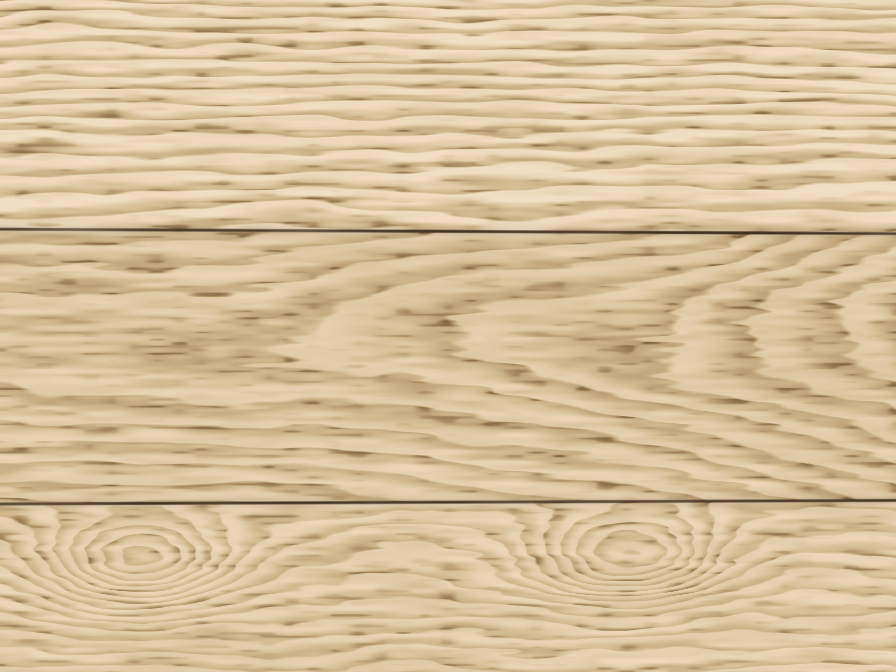
Give the GLSL for this texture, as a WebGL 1 fragment shader.

```glsl
precision highp float;
// Three pale oak planks stacked vertically and parted by thin dark seams.
// Each plank has a growth-ring phase field: wavy lines, nested arches, knots.
// The ring profile is broken up by stretched fibre noise, then coloured.

uniform vec2 u_resolution;

const vec3 SEAM_COLOR = vec3(0.25, 0.18, 0.11);
const vec3 PORE_DARK  = vec3(0.50, 0.39, 0.25);
const vec3 GRAIN_TAN  = vec3(0.70, 0.58, 0.42);
const vec3 WOOD_MID   = vec3(0.83, 0.73, 0.57);
const vec3 WOOD_PALE  = vec3(0.95, 0.87, 0.76);

const vec2 UPPER_SEAM = vec2(0.659, -0.005);  // height at left, slope
const vec2 LOWER_SEAM = vec2(0.250, 0.004);
const float SEAM_HALF_WIDTH = 0.0021;

const vec2 ARCH_TIP   = vec2(0.37, 0.495);
const float ARCH_ROUNDNESS = 6.0;
const float ARCH_DENSITY   = 42.0;
const vec2 FIRST_KNOT = vec2(0.205, 0.158);
const float KNOT_SPACING = 0.733;
const vec2 KNOT_SIZE  = vec2(0.135, 0.066);
const float KNOT_RINGS = 7.5;

const vec2 FIBRE_SCALE = vec2(13.0, 125.0);
const vec2 PORE_SCALE  = vec2(30.0, 190.0);

float hash(vec2 p) {
  return fract(sin(dot(p, vec2(127.1, 311.7))) * 43758.5);
}

float noise(vec2 p) {
  vec2 i = floor(p), f = fract(p);
  f = f * f * (3.0 - 2.0 * f);
  return mix(mix(hash(i), hash(i + vec2(1, 0)), f.x),
             mix(hash(i + vec2(0, 1)), hash(i + vec2(1, 1)), f.x), f.y);
}

float fbm(vec2 p) {
  float sum = 0.0, weight = 0.5;
  for (int i = 0; i < 4; i++) {
    sum += weight * noise(p);
    p = p * 2.03 + 17.3;
    weight *= 0.5;
  }
  return sum / 0.9375;
}

// Nearly straight rings, tighter toward the top edge
float straightRings(vec2 p) {
  float h = p.y - UPPER_SEAM.x;
  float wave = fbm(p * vec2(2.4, 9.0)) - 0.5;
  return 25.0 * h + 45.0 * h * h - 0.6 * p.x * (1.0 - 4.0 * h) + 2.6 * wave;
}

// Nested arches opening to the right, with tips drawing closer together
float archRings(vec2 p) {
  vec2 q = p - ARCH_TIP;
  q.y += 0.035 * (noise(p * vec2(3.0, 5.0) + 8.0) - 0.5);
  float tips = q.x + 4.2 * q.x * max(q.x, 0.0);
  float spread = length(vec2(ARCH_ROUNDNESS, q.y * ARCH_DENSITY));
  float wave = fbm(p * vec2(4.0, 14.0) + 31.0) - 0.5;
  return spread - ARCH_ROUNDNESS - tips + 1.1 * wave;
}

// Fine rings lifted into closed ovals around two knots
float knotRings(vec2 p) {
  float phase = 34.0 * p.y;
  for (int i = 0; i < 2; i++) {
    vec2 center = FIRST_KNOT + vec2(KNOT_SPACING, 0.012) * float(i);
    vec2 q = (p - center) / KNOT_SIZE;
    phase += KNOT_RINGS * exp(-dot(q, q));
  }
  return phase + 2.2 * (fbm(p * vec2(5.0, 15.0) + 53.0) - 0.5);
}

// Dark porous early wood fading into pale late wood
float ringProfile(float phase) {
  float t = fract(phase);
  return smoothstep(0.0, 0.14, t) * (1.0 - smoothstep(0.1, 0.8, t));
}

vec3 woodRamp(float tone) {
  vec3 color = mix(PORE_DARK, GRAIN_TAN, clamp(tone * 3.0, 0.0, 1.0));
  color = mix(color, WOOD_MID, clamp(tone * 3.0 - 1.0, 0.0, 1.0));
  return mix(color, WOOD_PALE, clamp(tone * 3.0 - 2.0, 0.0, 1.0));
}

void main() {
  vec2 p = gl_FragCoord.xy / u_resolution.y;
  float pixel = 1.0 / u_resolution.y;
  float upper = p.y - UPPER_SEAM.x - UPPER_SEAM.y * p.x;
  float lower = p.y - LOWER_SEAM.x - LOWER_SEAM.y * p.x;

  // Each plank: ring phase, base tone and ring contrast
  float phase, base, contrast;
  if (upper > 0.0) {
    phase = straightRings(p); base = 0.97; contrast = 0.40;
  } else if (lower > 0.0) {
    phase = archRings(p); base = 0.84; contrast = 0.34;
  } else {
    phase = knotRings(p); base = 0.86; contrast = 0.27;
  }

  // Fibres fray the ring edges; pores leave short dark dashes
  float fibre = noise(p * FIBRE_SCALE) - 0.5;
  float pore = noise(p * PORE_SCALE + 71.0);
  float ring = ringProfile(phase + 0.35 * fibre);
  float tone = base - contrast * ring * (0.65 + 0.7 * pore);
  tone -= 0.28 * smoothstep(0.62, 0.95, pore) * (0.2 + ring);
  tone += 0.13 * fibre + 0.12 * (fbm(p * vec2(3.0, 7.0) + 5.0) - 0.5);
  vec3 color = woodRamp(tone);

  // Seams with uneven darkness and a faint soft shadow
  float gap = min(abs(upper), abs(lower));
  float seam = 1.0 - smoothstep(-pixel, pixel, gap - SEAM_HALF_WIDTH);
  color *= 1.0 - 0.12 * exp(-gap / 0.005);
  color = mix(color, SEAM_COLOR, seam * (0.7 + 0.3 * noise(p * 9.0)));
  gl_FragColor = vec4(color, 1.0);
}
```
